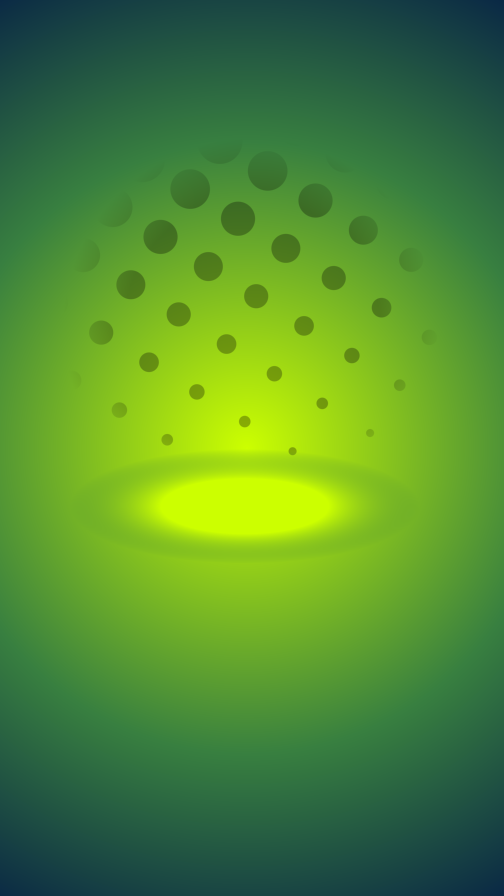
Give the GLSL for this background, as a WebGL 1 fragment shader.

```glsl
precision highp float;
// Lime spotlight on a green backdrop: a glowing oval stage under a fading halftone of dots.

uniform vec2 u_resolution;

// Lengths are in canvas heights, measured from the canvas centre.
#define GLOW_CENTER vec2(-0.006, 0.0)
#define GLOW_RADIUS 0.341
#define DARK_RADIUS 0.575
#define STAGE_CENTER vec2(-0.008, -0.065)
#define STAGE_RADII vec2(0.195, 0.064)
#define STAGE_CORE 0.48
#define DOT_ORIGIN vec2(-0.069, 0.289)
#define DOT_AXIS vec2(0.0534, -0.0331)
#define DOT_SHADE 0.30
#define FADE_CENTER vec2(0.0, 0.135)
#define FADE_INNER 0.143
#define FADE_OUTER 0.211

const vec3 LIME = vec3(0.80, 1.00, 0.00);
const vec3 GREEN = vec3(0.22, 0.50, 0.25);
const vec3 NAVY = vec3(0.04, 0.16, 0.27);

// Linear ramp from 0 at a to 1 at b.
float ramp(float a, float b, float x) {
    return clamp((x - a) / (b - a), 0.0, 1.0);
}

// Circular gradient with three colour stops.
vec3 backdrop(vec2 p) {
    float r = length(p - GLOW_CENTER);
    vec3 inner = mix(LIME, GREEN, ramp(0.0, GLOW_RADIUS, r));
    return mix(inner, NAVY, ramp(GLOW_RADIUS, DARK_RADIUS, r));
}

// Tilted square lattice of dots that shrink down both of its axes.
float halftone(vec2 p, float pixel) {
    vec2 axis = DOT_AXIS;
    vec2 across = vec2(axis.y, -axis.x);
    vec2 q = p - DOT_ORIGIN;
    vec2 lattice = vec2(dot(q, axis), dot(q, across)) / dot(axis, axis);
    vec2 cell = floor(lattice + 0.5);
    float steps = clamp(cell.x + cell.y, -1.0, 9.0);
    float radius = 0.0221 - 0.00315 * steps + 0.00009 * steps * steps;
    float dist = length(lattice - cell) * length(axis) - radius;
    float disc = 1.0 - smoothstep(-0.75 * pixel, 0.75 * pixel, dist);

    // Fade towards the rim of a circle and stop above the stage.
    float fade = 1.0 - ramp(FADE_INNER, FADE_OUTER, length(p - FADE_CENTER));
    return disc * fade * smoothstep(-0.018, -0.011, p.y);
}

// Oval light: a solid core whose rim turns green as it becomes transparent.
vec3 addStage(vec3 color, vec2 p) {
    float r = length((p - STAGE_CENTER) / STAGE_RADII);
    float t = ramp(STAGE_CORE, 1.0, r);
    return mix(color, mix(LIME, GREEN, t), 1.0 - t);
}

void main() {
    vec2 p = (gl_FragCoord.xy - 0.5 * u_resolution) / u_resolution.y;
    vec3 color = backdrop(p);
    color *= 1.0 - DOT_SHADE * halftone(p, 1.0 / u_resolution.y);
    color = addStage(color, p);
    gl_FragColor = vec4(color, 1.0);
}
```
